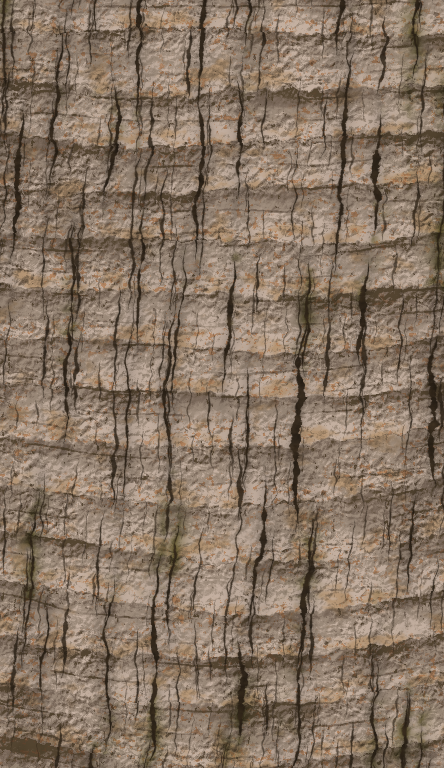
Write a WebGL 1 fragment shader that draws this texture.

```glsl
precision highp float;
// Weathered palm trunk: ringed bark with upright cracks, rust fibres and moss.
uniform vec2 u_resolution;

const vec3 LIGHT = vec3(0.77, 0.69, 0.63);
const vec3 MID = vec3(0.61, 0.54, 0.475);
const vec3 SHADE = vec3(0.48, 0.41, 0.355);
const vec3 BROWN = vec3(0.33, 0.27, 0.19);
const vec3 OCHRE = vec3(0.60, 0.485, 0.36);
const vec3 RUST = vec3(0.61, 0.43, 0.29);
const vec3 MOSS = vec3(0.29, 0.26, 0.12);
const vec3 CRACK = vec3(0.17, 0.13, 0.085);
const float RINGS = 8.5;         // rings per canvas width
const float RING_SAG = 0.28;     // bend of the rings near the foot
const float CRACK_SLANT = 0.06;  // lean of the cracks
const float EDGE = 0.0020;       // softness of crack edges
const float GRAIN = 0.62;        // strength of the fine relief
const float EXPOSURE = 0.71;     // mean tone of the bark

vec2 hash2(vec2 p) {
  p = vec2(dot(p, vec2(127.1, 311.7)), dot(p, vec2(269.5, 183.3)));
  return fract(sin(p) * 43758.547);
}

// Gradient noise, about -0.7 to 0.7
float noise(vec2 p) {
  vec2 i = floor(p), f = fract(p);
  vec2 u = f * f * f * (f * (f * 6.0 - 15.0) + 10.0);
  vec2 e = vec2(1.0, 0.0);
  float a = dot(hash2(i) * 2.0 - 1.0, f);
  float b = dot(hash2(i + e.xy) * 2.0 - 1.0, f - e.xy);
  float c = dot(hash2(i + e.yx) * 2.0 - 1.0, f - e.yx);
  float d = dot(hash2(i + e.xx) * 2.0 - 1.0, f - e.xx);
  return mix(mix(a, b, u.x), mix(c, d, u.x), u.y);
}

float fbm(vec2 p) {
  float sum = 0.0, amp = 1.0;
  for (int i = 0; i < 4; i++) {
    sum += amp * noise(p);
    p = p * 2.03 + 17.3;
    amp *= 0.6;
  }
  return sum;
}

// Tapered upright cracks, some cells empty: x = core, y = soft surround
vec2 cracks(vec2 p, vec2 cell, float width, float share, float seed) {
  float ragged = 0.8 + 1.2 * fbm(p * vec2(25.0, 34.0) + seed);
  vec2 home = floor(p / cell), result = vec2(0.0);
  for (int j = -1; j <= 1; j++) {
    for (int i = -1; i <= 1; i++) {
      vec2 id = home + vec2(float(i), float(j));
      vec2 place = hash2(id + seed), size = hash2(id + seed + 31.7);
      vec2 d = p - (id + 0.15 + 0.7 * place) * cell;
      d.x += 0.14 * cell.x * noise(vec2(p.y * 3.5 / cell.y, id.x * 7.3 + id.y * 3.1 + 0.5));
      float along = d.y / (cell.y * mix(0.35, 0.8, size.x));
      float thick = width * mix(0.3, 1.0, size.y * size.y) * max(ragged, 0.05);
      float dist = abs(d.x) - thick * (1.0 - along * along);
      dist += 0.02 * max(abs(along) - 1.0, 0.0);
      float present = step(fract(place.x * 9.7 + size.x), share);
      result.x = max(result.x, present * (1.0 - smoothstep(-EDGE, EDGE, dist)));
      result.y = max(result.y, present * exp(-max(dist, 0.0) / (width * 1.5)));
    }
  }
  return result;
}

vec3 barkRamp(float t) {
  vec3 c = mix(BROWN, SHADE, smoothstep(0.0, 0.34, t));
  c = mix(c, MID, smoothstep(0.3, 0.6, t));
  return mix(c, LIGHT, smoothstep(0.6, 1.02, t));
}

void main() {
  vec2 p = gl_FragCoord.xy / u_resolution.x;
  float side = p.x - 0.5;
  float broad = fbm(p * vec2(2.6, 3.6) + 8.0);
  float patches = fbm(p * vec2(7.0, 10.0));
  float rough = fbm(p * vec2(24.0, 30.0) + 5.0);

  // Uneven rings: a pale lip with a ragged shadow below it
  float level = p.y - RING_SAG * side * side * (1.0 - 0.5 * p.y);
  float v = level * RINGS + 0.45 * noise(vec2(p.x * 1.5, level * 3.5));
  v += 0.12 * noise(p * vec2(9.0, 5.0)) + 0.11 * rough;
  float f = fract(v), ring = floor(v);
  float lip = smoothstep(0.0, 0.05, f) * (1.0 - smoothstep(0.16, 0.5, f));
  float under = smoothstep(0.55, 0.95, f) + 1.0 - smoothstep(0.0, 0.05, f);
  float face = noise(vec2(p.x * 5.0, ring * 5.3 + 0.3));
  float strength = clamp(0.85 + 1.5 * noise(vec2(p.x * 4.0, ring * 3.7 + 0.4)), 0.25, 1.6);

  // Hairline creases along the rings
  float creasePath = level * RINGS * 2.3 + 0.35 * noise(p * vec2(5.0, 4.0)) + 0.08 * rough;
  float crease = 1.0 - smoothstep(0.02, 0.07, abs(fract(creasePath) - 0.5));
  crease *= smoothstep(-0.1, 0.15, noise(p * vec2(6.0, 16.0) + 9.0));

  // Fine relief lit from above, smooth in places, with scattered pits
  vec2 q = p * vec2(56.0, 60.0) + 0.6 * rough;
  float relief = fbm(q) - fbm(q + vec2(-0.14, 0.32));
  relief *= clamp(1.0 + 1.6 * noise(p * vec2(8.0, 13.0) + 51.0) + 0.4 * lip, 0.4, 1.7);
  float pits = smoothstep(0.36, 0.54, fbm(p * vec2(74.0, 48.0) + 71.0));

  float tone = EXPOSURE + 0.30 * broad + 0.28 * patches + 0.13 * rough + GRAIN * relief;
  tone += strength * (0.24 * lip - 0.36 * under) + 0.30 * face;
  tone -= 0.34 * crease + 0.42 * pits + 2.6 * side * side * side * side;
  vec3 color = barkRamp(tone);
  float shine = clamp(tone, 0.0, 1.05);

  // Ochre weathering on the lips and in patches
  float ochre = smoothstep(0.08, 0.36, 0.15 * lip + 0.6 * fbm(p * vec2(11.0, 17.0) + 40.0));
  color = mix(color, OCHRE * (0.52 + 0.62 * shine), 0.8 * ochre);

  // Rust fibres
  float fibre = smoothstep(0.16, 0.36, fbm(p * vec2(62.0, 70.0) + 23.0));
  fibre *= smoothstep(-0.12, 0.2, noise(p * vec2(9.0, 14.0) + 3.0) + 0.15 * lip);
  color = mix(color, RUST * (0.62 + 0.5 * shine), 0.8 * fibre);

  // Cracks in three sizes, stepping a little at each ring
  vec2 c = p;
  c.x += 0.02 * noise(p * vec2(2.5, 4.0)) + 0.006 * noise(p * vec2(14.0, 26.0));
  c.x += 0.004 * rough + 0.006 * hash2(vec2(ring, 4.0)).x - CRACK_SLANT * p.y;
  vec2 large = cracks(c, vec2(0.145, 0.31), 0.0105, 0.9, 1.0);
  vec2 medium = cracks(c, vec2(0.09, 0.17), 0.0055, 0.65, 12.0);
  vec2 fine = cracks(c, vec2(0.05, 0.085), 0.0032, 0.55, 25.0);

  float moss = large.y * smoothstep(0.1, 0.4, noise(p * vec2(3.5, 3.0) + 6.2) + 0.3 * rough);
  color = mix(color, MOSS * (0.6 + 0.8 * shine), 0.85 * moss);
  color *= 1.0 - 0.18 * large.y - 0.08 * medium.y;
  float core = max(large.x, max(0.88 * medium.x, 0.65 * fine.x));
  color = mix(color, CRACK * (0.95 + 0.5 * rough), 0.93 * core);
  gl_FragColor = vec4(clamp(color, 0.0, 1.0), 1.0);
}
```
